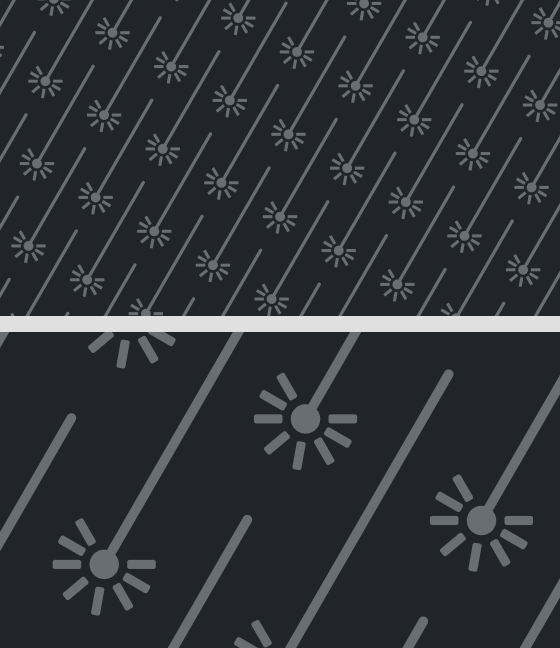
Top, the full canvas; bottom, a detail of the centre.
Write a WebGL 2 fragment shader that draws this pattern.

```glsl
#version 300 es
precision highp float;
// Staggered rows of slanted shooting sparks: a dot, eight short rays and a long tail.

// Lengths are fractions of the canvas height.
#define TILT 30.0
#define ANCHOR vec2(0.9130, 0.5750)
#define SPACING vec2(0.21435, 0.2391)
#define TAIL_LENGTH 0.3605
#define TAIL_HALF_WIDTH 0.0051
#define DOT_RADIUS 0.0155
#define RAY_INNER 0.0243
#define RAY_OUTER 0.0544
#define RAY_HALF_WIDTH 0.0048
#define RAY_CORNER 0.0025
#define BACKGROUND vec3(0.130, 0.147, 0.161)
#define INK vec3(0.412, 0.430, 0.450)

uniform vec2 u_resolution;
out vec4 fragColor;

float roundedBox(vec2 p, vec2 halfSize, float corner) {
    vec2 q = abs(p) - halfSize + corner;
    return length(max(q, 0.0)) + min(max(q.x, q.y), 0.0) - corner;
}

// Rays stand at 60, 90, 120 and 160 degrees from the tail, on both sides.
float rays(vec2 p) {
    p.x = abs(p.x);
    vec2 halfSize = vec2(RAY_HALF_WIDTH, 0.5 * (RAY_OUTER - RAY_INNER));
    float middle = 0.5 * (RAY_INNER + RAY_OUTER);
    float d = 1.0;
    for (int i = 0; i < 4; i++) {
        float angle = radians(60.0 + 30.0 * float(i) + (i == 3 ? 10.0 : 0.0));
        vec2 dir = vec2(sin(angle), cos(angle));
        vec2 local = vec2(p.x * dir.y - p.y * dir.x, dot(p, dir) - middle);
        d = min(d, roundedBox(local, halfSize, RAY_CORNER));
    }
    return d;
}

// One spark with its dot at the origin and its tail along +y.
float spark(vec2 p) {
    float tailEnd = TAIL_LENGTH - TAIL_HALF_WIDTH;
    float tail = length(p - vec2(0.0, clamp(p.y, 0.0, tailEnd))) - TAIL_HALF_WIDTH;
    float dotShape = length(p) - DOT_RADIUS;
    return min(min(tail, dotShape), rays(p));
}

void main() {
    // Axes across and along the tails
    vec2 p = gl_FragCoord.xy / u_resolution.y - ANCHOR;
    float tilt = radians(TILT);
    vec2 along = vec2(sin(tilt), cos(tilt));
    vec2 across = vec2(along.y, -along.x);
    vec2 q = vec2(dot(p, across), dot(p, along));

    // Tails span more than one row, so neighbouring rows are included
    float d = 1.0;
    float baseRow = floor(q.y / SPACING.y);
    for (int k = -1; k <= 1; k++) {
        float row = baseRow + float(k);
        float column = fract(q.x / SPACING.x - 0.5 * row + 0.5) - 0.5;
        d = min(d, spark(vec2(column * SPACING.x, q.y - row * SPACING.y)));
    }

    // Smooth edge one pixel wide
    float coverage = clamp(0.5 - d * u_resolution.y, 0.0, 1.0);
    fragColor = vec4(mix(BACKGROUND, INK, coverage), 1.0);
}
```
